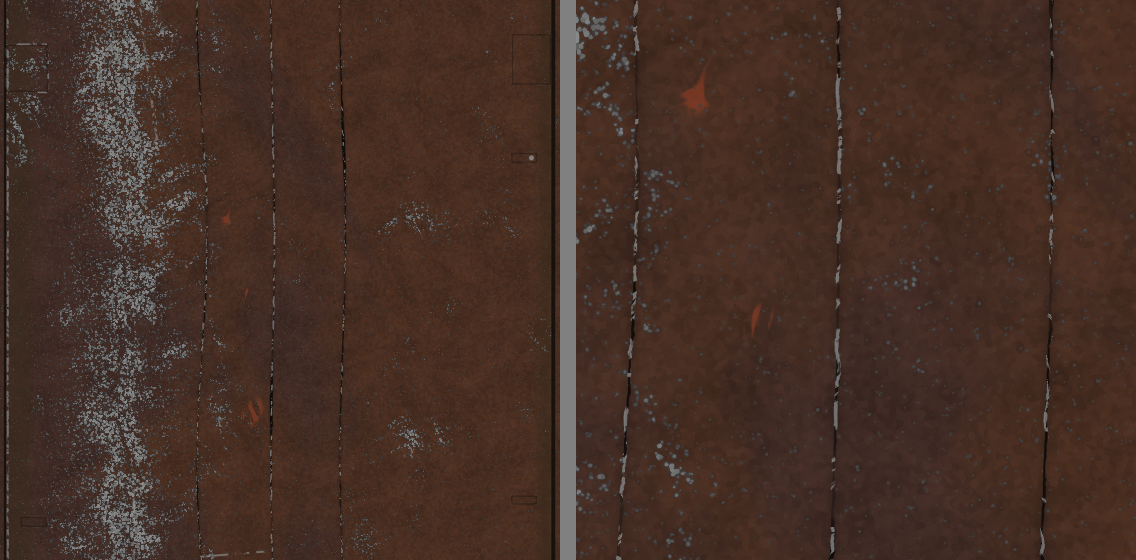
Left: the whole. Right: its middle third, enlarged.
Give the GLSL for this texture, as a Shadertoy shader.

```glsl
const vec3 WARM_RUST = vec3(0.285, 0.178, 0.126);
const vec3 DULL_RUST = vec3(0.248, 0.165, 0.143);
const vec3 OLIVE = vec3(0.215, 0.165, 0.105);
const vec3 SOOT = vec3(0.05, 0.04, 0.035);
const vec3 SLATE = vec3(0.245, 0.245, 0.25);
const vec3 PALE_PAINT = vec3(0.56, 0.57, 0.57);
const vec3 ORANGE = vec3(0.52, 0.23, 0.14);
const float COARSE_FLECKS = 135.0;
const float FINE_FLECKS = 250.0;
// Seams: x, sideways bend, height of the open gap, chip amount
const vec4 SEAMS[3] = vec4[3](vec4(0.361, 0.009, -1.0, 0.45),
    vec4(0.487, 0.003, 0.28, 0.55), vec4(0.612, 0.005, 0.74, 0.30));
// Worn patches: centre, radii
const vec4 PATCHES[9] = vec4[9](
    vec4(0.04, 0.77, 0.035, 0.07), vec4(0.05, 0.89, 0.035, 0.03),
    vec4(0.59, 0.83, 0.012, 0.10), vec4(0.38, 0.90, 0.03, 0.05),
    vec4(0.40, 0.26, 0.05, 0.08), vec4(0.76, 0.60, 0.07, 0.04),
    vec4(0.73, 0.22, 0.08, 0.06), vec4(0.65, 0.04, 0.05, 0.06),
    vec4(0.90, 0.60, 0.05, 0.04));
// Plates and slots: centre, half size
const vec4 PLATES[5] = vec4[5](
    vec4(0.048, 0.878, 0.036, 0.041), vec4(0.949, 0.894, 0.034, 0.044),
    vec4(0.936, 0.718, 0.022, 0.008), vec4(0.936, 0.107, 0.022, 0.007),
    vec4(0.060, 0.068, 0.022, 0.008));
// Orange scars: centre, radius
const vec3 SCARS[3] = vec3[3](
    vec3(0.409, 0.618, 0.020), vec3(0.442, 0.475, 0.012), vec3(0.45, 0.262, 0.028));

vec2 hash2(vec2 p) {
    vec3 q = fract(p.xyx * vec3(0.1031, 0.1030, 0.0973));
    q += dot(q, q.yzx + 33.33);
    return fract((q.xx + q.yz) * q.zy);
}
// Cellular noise: distance to the nearest point, random value of its cell
vec2 cellular(vec2 p) {
    vec2 nearest = vec2(9.0, 0.0);
    for (int k = 0; k < 9; k++) {
        vec2 id = floor(p) + vec2(k % 3 - 1, k / 3 - 1), h = hash2(id);
        float d = length(id + h - p);
        if (d < nearest.x) nearest = vec2(d, hash2(id + 71.0).x);
    }
    return nearest;
}
// Layered, warped sines, roughly -1 to 1
float clouds(vec2 p) {
    float sum = 0.0, amp = 0.5;
    for (int i = 0; i < 5; i++) {
        p = mat2(1.36, 1.02, -1.02, 1.36) * p + 1.2 * sin(p.yx) + 2.3;
        sum += amp * sin(p.x) * sin(p.y);
        amp *= 0.68;
    }
    return sum;
}
float bump(float x, float radius) { return exp(-x * x / (radius * radius)); }
float stroke(float d, float halfWidth, float px) {
    return 1.0 - smoothstep(halfWidth - 0.5 * px, halfWidth + px, abs(d));
}
float boxDistance(vec2 p, vec2 halfSize) {
    vec2 d = abs(p) - halfSize;
    return length(max(d, 0.0)) + min(max(d.x, d.y), 0.0);
}
// How worn the paint is: a tall band with a halo, plus patches
float wear(vec2 uv) {
    float cloud = clouds(uv * vec2(13.0, 10.0)), detail = clouds(uv * 34.0 + 5.0);
    float x = uv.x - 0.222 - 0.015 * sin(uv.y * 9.0 + 2.6) - 0.03 * detail;
    float band = bump(x, x < 0.0 ? 0.085 : 0.075);
    band *= 1.0 - 0.45 * bump(uv.y - 0.545, 0.03) - 0.25 * bump(uv.y - 0.31, 0.03);
    float amount = band * (0.85 + 0.35 * cloud + 0.35 * detail);
    amount += 0.22 * bump(uv.x - 0.2, 0.15) * smoothstep(-0.3, 0.4, detail);
    amount += 0.3 * bump(uv.x - 0.375, 0.02) * smoothstep(0.0, 0.5, detail);
    for (int i = 0; i < 9; i++) {
        vec2 q = (uv - PATCHES[i].xy) / PATCHES[i].zw;
        amount += (i < 2 ? 0.75 : 0.52) * exp(-dot(q, q)) * smoothstep(-0.35, 0.3, detail);
    }
    return clamp(amount + 0.4 * smoothstep(0.15, 0.6, cloud) * smoothstep(0.0, 0.45, detail), 0.0, 1.0);
}

void mainImage(out vec4 fragColor, in vec2 fragCoord) {
    vec2 uv = fragCoord / iResolution.xy;
    float px = 1.0 / iResolution.y;
    vec2 fine = cellular(uv * FINE_FLECKS), coarse = cellular(uv * COARSE_FLECKS + 17.0);
    // Rusty sheet
    float warmth = smoothstep(0.2, 0.7, uv.x + 0.5 * clouds(uv * vec2(5.0, 4.0) + 3.0) + 0.05);
    vec3 color = mix(DULL_RUST, WARM_RUST, warmth);
    color *= 1.0 + 0.1 * clouds(uv * 25.0) + 0.13 * (fine.y - 0.5) + 0.08 * (coarse.y - 0.5);
    color = mix(color, OLIVE, 0.55 * (bump(uv.x - 0.035, 0.025) + bump(uv.x - 0.975, 0.015)));
    // Orange scars
    float scarNoise = smoothstep(0.05, 0.3, clouds(uv * vec2(65.0, 40.0) + 8.0));
    for (int i = 0; i < 3; i++) {
        vec2 q = (uv - SCARS[i].xy) / SCARS[i].z;
        q.x = 1.5 * q.x - 0.5 * q.y;
        color = mix(color, ORANGE, 0.75 * scarNoise * smoothstep(0.25, 0.6, exp(-dot(q, q))));
    }
    // Flecks of worn paint with slate skirts
    float worn = wear(uv);
    float grain = 0.5 * (fine.x + coarse.x) - 0.14 * clouds(uv * 110.0);
    float limit = 0.10 + 0.42 * worn;
    float skirt = 1.0 - smoothstep(limit, limit + 0.09, grain);
    float fleck = 1.0 - smoothstep(limit - 0.11, limit - 0.01, grain);
    color = mix(color, SLATE, 0.85 * skirt);
    color = mix(color, PALE_PAINT, fleck * clamp(0.15 + worn * (0.3 + 0.6 * fine.y), 0.0, 0.9));
    // Scratch through the band
    float chips = clouds(uv * vec2(70.0, 90.0));
    float scratch = stroke(uv.x - 0.247 - 0.13 * (1.0 - uv.y) - 0.002 * chips, 0.0018, px) * step(0.73, uv.y);
    scratch += stroke(uv.x - 0.238 - 0.002 * chips, 0.0018, px) * step(uv.y, 0.14);
    color = mix(color, PALE_PAINT, 0.6 * scratch * smoothstep(-0.3, 0.2, chips));
    // Bent seams with broken dark gaps and pale chips
    for (int i = 0; i < 3; i++) {
        vec4 seam = SEAMS[i];
        float ragged = clouds(vec2(uv.y * 55.0, float(i) * 7.0));
        float d = uv.x - seam.x - seam.y * cos(7.8 * (uv.y - 0.58)) - 0.0012 * ragged;
        float swell = bump(uv.y - seam.z, 0.06);
        float depth = mix(0.3, 0.9, smoothstep(-0.1, 0.25, clouds(vec2(uv.y * 11.0, float(i) + 4.0)) + swell));
        color *= 1.0 - 0.12 * bump(d, 0.004);
        color = mix(color, SOOT, depth * stroke(d, max(0.0006 + 0.0006 * ragged + 0.002 * swell, 0.0002), px));
        float chip = smoothstep(0.45 - seam.w, 0.75 - seam.w, clouds(uv * vec2(160.0, 120.0) + float(i)));
        color = mix(color, PALE_PAINT, 0.75 * chip * stroke(d + 0.001 * chips, 0.0009, px));
    }
    // Plates and slots, the first one chipped
    for (int i = 0; i < 5; i++) {
        float d = boxDistance(uv - PLATES[i].xy, PLATES[i].zw);
        color = mix(color, SOOT, 0.35 * stroke(d, 0.0008, px));
        color = mix(color, PALE_PAINT, smoothstep(0.0, 0.3, chips) * (i == 0 ? 0.7 : 0.1) * stroke(d - 0.002, 0.001, px));
    }
    // Sheet edges, bottom lip and stud
    color = mix(color, SOOT, 0.8 * max(stroke(uv.x - 0.009, 0.0015, px), stroke(uv.x - 0.988, 0.003, px)));
    float edge = stroke(uv.x - 0.0135 - 0.001 * chips, 0.0014, px);
    float lip = stroke(uv.y - 0.006 - 0.08 * (uv.x - 0.36), 0.0013, px) * stroke(uv.x - 0.42, 0.062, px);
    color = mix(color, PALE_PAINT, 0.65 * max(edge, lip) * smoothstep(-0.25, 0.2, chips));
    color = mix(color, PALE_PAINT, 0.8 * stroke(length(uv - vec2(0.949, 0.718)), 0.004, px));
    fragColor = vec4(color, 1.0);
}
```
